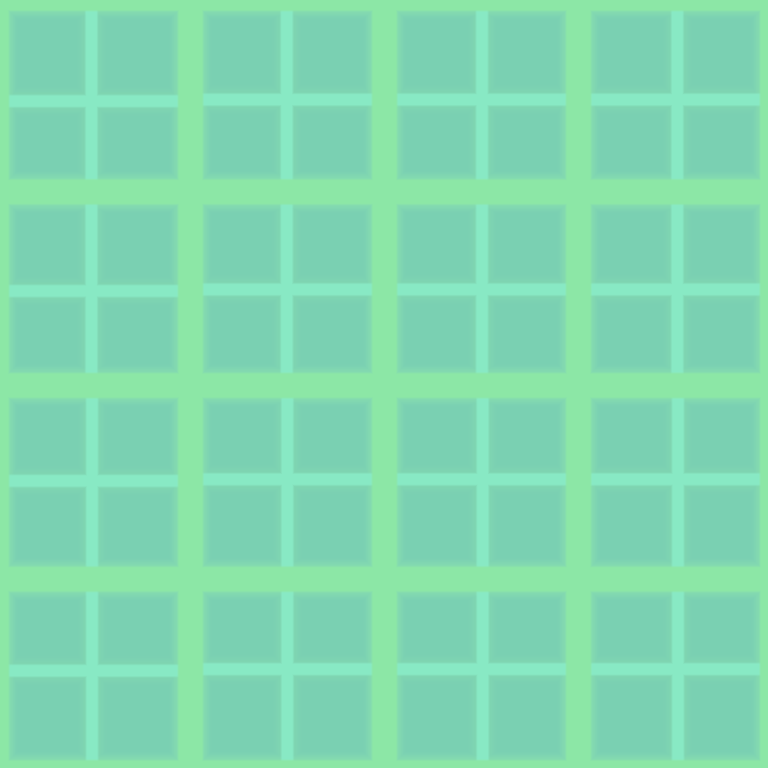
A WebGL 1 fragment shader for this pattern:

```glsl
precision mediump float;

uniform vec2 u_resolution;

#define PANE_PITCH vec2(0.2526, 0.2521)
#define PANE_CENTER vec2(0.5007, 0.4980)
#define BAR_PITCH vec2(0.2543, 0.2472)
#define BAR_CENTER vec2(0.5005, 0.4995)
#define FRAME_HALF 0.0164
#define BAR_HALF 0.0079
#define EDGE_BLUR 0.0020
#define GLOW_REACH 0.0120
#define PANE_COLOR vec3(0.480, 0.815, 0.700)
#define GLOW_COLOR vec3(0.515, 0.855, 0.690)
#define FRAME_COLOR vec3(0.550, 0.905, 0.650)
#define BAR_COLOR vec3(0.535, 0.915, 0.770)

// Distance on each axis to the nearest line of a lattice
vec2 latticeDistance(vec2 p, vec2 pitch, float phase) {
  return abs(fract(p / pitch + phase + 0.5) - 0.5) * pitch;
}

// Soft-edged coverage of a line
float lineMask(float dist, float halfWidth, float blur) {
  return 1.0 - smoothstep(halfWidth - blur, halfWidth + blur, dist);
}

// Faint light falling off outside a line
float lineGlow(float dist, float halfWidth) {
  return 1.0 - smoothstep(0.0, GLOW_REACH, dist - halfWidth);
}

void main() {
  vec2 uv = gl_FragCoord.xy / u_resolution;
  float blur = max(EDGE_BLUR, 0.7 / min(u_resolution.x, u_resolution.y));

  // Wide frame around the panes
  vec2 fromPanes = uv - PANE_CENTER;
  vec2 frameAxes = latticeDistance(fromPanes, PANE_PITCH, 0.0);
  float frameDist = min(frameAxes.x, frameAxes.y);

  // Thin crossbars drift against the frame, with small shifts by cell
  vec2 cell = floor(fromPanes / PANE_PITCH);
  vec2 shift = vec2(0.0008 * step(cell.y, -0.5), -0.0020 * step(cell.x, -1.5));
  vec2 barAxes = latticeDistance(uv - BAR_CENTER - shift, BAR_PITCH, 0.5);
  float barDist = min(barAxes.x, barAxes.y);

  // Panes, their lighter rims, then bars under the frame
  float glow = max(lineGlow(frameDist, FRAME_HALF), 0.5 * lineGlow(barDist, BAR_HALF));
  vec3 color = mix(PANE_COLOR, GLOW_COLOR, glow);
  color = mix(color, BAR_COLOR, lineMask(barDist, BAR_HALF, blur));
  color = mix(color, FRAME_COLOR, lineMask(frameDist, FRAME_HALF, blur));

  gl_FragColor = vec4(color, 1.0);
}
```
